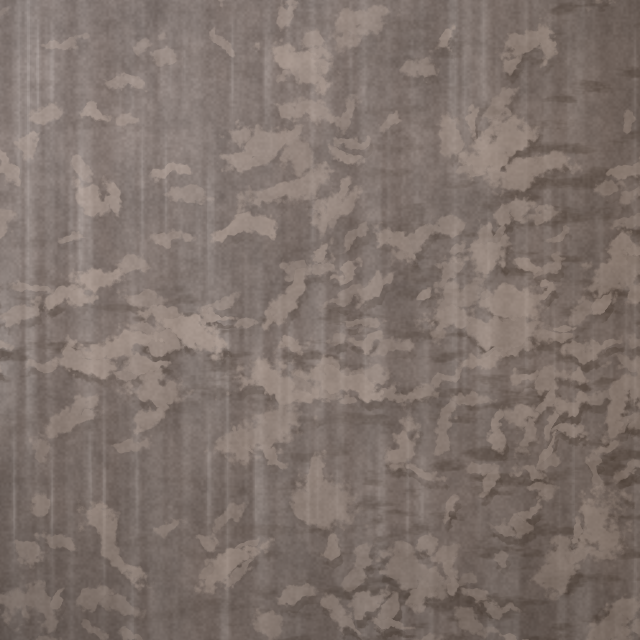
Write a Shadertoy shader that draws this texture.

```glsl
// Worn plaster wall: grey ground with vertical drips, beige flaked patches
// and dark scuffs. Patches are warped ellipses scattered in jittered cells;
// drips and grain are stretched value noise, under a soft uneven light.

#define GROUND vec3(0.430, 0.382, 0.358)
#define DRIP vec3(0.575, 0.535, 0.515)
#define PATCH vec3(0.605, 0.545, 0.508)
#define SCUFF vec3(0.310, 0.262, 0.230)
#define PATCH_CELLS 12.0
#define CHIP_CELLS 25.0
#define DRIP_AMOUNT 0.70
#define SCUFF_AMOUNT 0.62
#define GRAIN_AMOUNT 0.065
#define EDGE_SOFTNESS 0.24

float hash(vec2 p) {
    vec3 q = fract(p.xyx * vec3(0.1031, 0.1030, 0.0973));
    q += dot(q, q.yzx + 33.33);
    return fract((q.x + q.y) * q.z);
}

float noise(vec2 p) {
    vec2 i = floor(p), f = fract(p);
    f = f * f * (3.0 - 2.0 * f);
    float low = mix(hash(i), hash(i + vec2(1, 0)), f.x);
    float high = mix(hash(i + vec2(0, 1)), hash(i + vec2(1, 1)), f.x);
    return mix(low, high, f.y);
}

float fbm(vec2 p) {
    float sum = 0.0, gain = 0.5;
    for (int k = 0; k < 4; k++) {
        sum += gain * noise(p);
        p = mat2(1.6, 1.2, -1.2, 1.6) * p + 17.3;
        gain *= 0.5;
    }
    return sum / 0.9375;
}

// The horizontal belt of worn paint across the middle
float belt(float y) {
    return exp(-pow((y - 0.46) / 0.085, 2.0));
}

// Patches crowd in clusters toward the lower right and the belt
float density(vec2 uv) {
    float lower = smoothstep(0.85, 0.4, uv.y);
    float right = smoothstep(0.3, 0.85, uv.x);
    float amount = 0.13 + 0.12 * lower + 0.16 * right + 0.15 * lower * right + 0.18 * belt(uv.y);
    return amount * (0.45 + 1.1 * noise(uv * 5.0 + 3.7));
}

// Coverage of scattered, tilted ellipses with ragged, partly faded outlines
float patches(vec2 uv, float cells, float seed) {
    vec2 p = uv * cells;
    vec2 warp = vec2(fbm(p * 1.7 + seed), fbm(p * 1.7 + seed + 41.0)) - 0.5;
    p += 0.85 * warp;
    vec2 home = floor(p);
    float ragged = 1.1 * (fbm(uv * 75.0 + seed) - 0.5) + 0.25 * (noise(uv * 210.0) - 0.5);
    float cover = 0.0;
    for (int y = -1; y <= 1; y++)
    for (int x = -1; x <= 1; x++) {
        vec2 id = home + vec2(x, y);
        vec2 key = id + seed;
        vec2 center = id + 0.15 + 0.7 * vec2(hash(key), hash(key + 57.0));
        vec2 place = center / cells;
        if (hash(key + 113.0) > density(place)) continue;
        float tilt = 0.65 * smoothstep(0.3, 0.8, place.x) + 2.2 * (hash(key + 171.0) - 0.5);
        tilt *= 1.0 - 0.9 * belt(place.y);
        float c = cos(tilt), s = sin(tilt);
        vec2 q = mat2(c, -s, s, c) * (p - center);
        vec2 size = vec2(mix(0.42, 0.85, hash(key + 229.0)), mix(0.17, 0.36, hash(key + 283.0)));
        float edge = length(q / size) - 1.0 + ragged;
        float strength = mix(0.65, 1.0, hash(key + 331.0));
        cover = max(cover, strength * smoothstep(EDGE_SOFTNESS, -EDGE_SOFTNESS, edge));
    }
    return cover;
}

float allPatches(vec2 uv) {
    return max(patches(uv, PATCH_CELLS, 7.0), 0.85 * patches(uv, CHIP_CELLS, 91.0));
}

// Broad and thin vertical runs that fade in and out along their length
float drips(vec2 uv) {
    float broad = noise(vec2(uv.x * 24.0, uv.y * 1.6));
    float middle = noise(vec2(uv.x * 62.0 + 9.0, uv.y * 2.4));
    float thin = noise(vec2(uv.x * 135.0 + 31.0, uv.y * 4.5));
    float run = 0.34 * broad + 0.36 * middle + 0.30 * thin;
    float fade = 0.5 + 0.6 * noise(uv * vec2(8.0, 4.5) + 5.0);
    float line = smoothstep(0.68, 0.95, thin) * smoothstep(0.35, 0.7, middle);
    return clamp(smoothstep(0.25, 0.8, run) * fade + 0.4 * line, 0.0, 1.0);
}

void mainImage(out vec4 fragColor, in vec2 fragCoord) {
    vec2 uv = fragCoord / iResolution.xy;
    float cover = allPatches(uv);
    float run = drips(uv);
    float right = smoothstep(0.35, 0.85, uv.x - 0.4 * uv.y + 0.2);

    // Ground with drips and blotches
    vec3 color = mix(GROUND, DRIP, DRIP_AMOUNT * run * (1.0 - 0.3 * right));
    color *= 0.86 + 0.16 * fbm(uv * vec2(13.0, 9.0) + 3.0) + 0.14 * fbm(uv * vec2(55.0, 42.0) + 8.0);

    // Scuffs gather below patch edges and in short level strokes
    float below = allPatches(uv + vec2(-0.004, 0.013)) * (1.0 - cover);
    float strokes = smoothstep(0.52, 0.74, fbm(uv * vec2(17.0, 52.0) + 23.0));
    float smudge = smoothstep(0.35, 0.65, fbm(uv * 24.0 + 67.0));
    float worn = 0.25 + 0.75 * max(belt(uv.y), right);
    float scuff = worn * clamp(below * smudge + 0.7 * strokes, 0.0, 1.0);
    color = mix(color, SCUFF, SCUFF_AMOUNT * scuff);

    // Beige patches, thinly crossed by the drips
    vec3 beige = PATCH * (0.93 + 0.12 * fbm(uv * 34.0)) + 0.05 * (run - 0.5);
    color = mix(color, beige, 0.9 * cover);

    // Fine grain
    float grain = 0.6 * noise(uv * 250.0) + 0.4 * noise(uv * 120.0 + 13.0) - 0.5;
    color += GRAIN_AMOUNT * grain * (1.0 - 0.4 * cover);

    // Cool light at upper left, warm shade at the right and lower corners
    vec2 fromLamp = uv - vec2(0.08, 1.0);
    float glow = exp(-3.0 * dot(fromLamp, fromLamp));
    float shade = smoothstep(0.3, 0.85, length(uv - vec2(0.45, 0.58)));
    color *= 1.02 + 0.17 * glow - 0.16 * shade;
    color += vec3(-0.006, 0.003, 0.012) * (glow - 0.6 * smoothstep(0.6, 1.0, uv.x));
    fragColor = vec4(clamp(color, 0.0, 1.0), 1.0);
}
```
